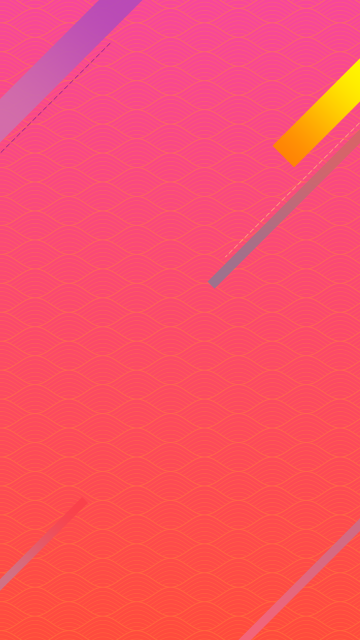
Give the GLSL for this background, as a Shadertoy shader.

```glsl
// Pink to orange backdrop with fine layered waves and diagonal ribbons.

const float TAU = 6.2831853;

// Antialiased coverage of the interval lo..hi
float span(float a, float lo, float hi, float soft) {
    return clamp(min(a - lo, hi - a) / soft + 0.5, 0.0, 1.0);
}

// Ribbon in diagonal coordinates: x runs across it, y along it
float ribbon(vec2 d, vec2 across, vec2 along, float soft) {
    return span(d.x, across.x, across.y, soft) * span(d.y, along.x, along.y, soft);
}

float dashes(vec2 d, float center, vec2 along, float soft) {
    float dash = smoothstep(0.1, 0.25, abs(fract(d.y * 34.0) - 0.5));
    return ribbon(d, center + vec2(-0.0012, 0.0012), along, soft) * mix(0.15, 1.0, dash);
}

// Upper edge of a wave row; odd rows are shifted by half a period
float crest(float row, float u) {
    return row - 0.5 + 0.5 * cos(TAU * (u + 0.5 * row));
}

// Overlapping wave scales, each filled with parallel arcs
float waves(vec2 p, float px) {
    const float rowHeight = 0.0402;
    float u = (p.x - 0.474) * 5.31;
    float v = (p.y - 1.031) / rowHeight;
    float row = ceil(v);
    if (crest(row, u) < v) row += 1.0;
    row -= 0.0;
    float depth = crest(row, u) - v;
    float rise = v - crest(row - 1.0, u);
    float slope = 0.67 * sin(TAU * u);
    float toDistance = rowHeight / sqrt(1.0 + slope * slope);
    float arc = abs(fract(depth * 3.5 + 0.5) - 0.5) / 3.5 * toDistance;
    float edge = min(depth, rise) * toDistance;
    float fine = clamp((0.0009 - arc) / px + 0.5, 0.0, 1.0);
    float bold = clamp((0.0014 - edge) / px + 0.5, 0.0, 1.0);
    return max(0.42 * fine, 0.6 * bold);
}

void mainImage(out vec4 fragColor, in vec2 fragCoord) {
    vec2 uv = fragCoord / iResolution.xy;
    vec2 p = uv * vec2(1.0, 16.0 / 9.0);
    float px = 1.0 / iResolution.x;
    float soft = 1.414 * px;
    float down = 16.0 / 9.0 - p.y;
    vec2 d = vec2(p.x + down, p.x - down);

    // Backdrop and waves
    vec3 color = mix(vec3(1.0, 0.295, 0.24), vec3(0.972, 0.28, 0.605), uv.y);
    color = mix(color, vec3(1.0, 0.52, 0.22), waves(p, px) * 0.8);

    // Violet ribbon, upper left
    vec3 violet = mix(vec3(0.81, 0.44, 0.68), vec3(0.70, 0.29, 0.73),
                      smoothstep(-0.35, 0.35, d.y));
    color = mix(color, violet, 0.9 * ribbon(d, vec2(0.275, 0.396), vec2(-1.0, 1.0), soft));
    color = mix(color, vec3(0.45, 0.08, 0.55),
                0.8 * dashes(d, 0.426, vec2(-1.0, 0.194), soft));

    // Slate ribbon, right
    vec3 slate = mix(vec3(0.58, 0.46, 0.57), vec3(0.83, 0.40, 0.40),
                     smoothstep(-0.2, 0.62, d.y));
    color = mix(color, slate, 0.9 * ribbon(d, vec2(1.359, 1.398), vec2(-0.206, 2.0), soft));
    color = mix(color, vec3(1.0, 0.80, 0.48),
                0.85 * dashes(d, 1.340, vec2(-0.088, 2.0), soft));

    // Golden bar
    vec3 gold = mix(vec3(1.0, 0.50, 0.02), vec3(1.0, 0.96, 0.0),
                    smoothstep(0.30, 0.84, d.y));
    color = mix(color, gold, ribbon(d, vec2(1.162, 1.282), vec2(0.352, 2.0), soft));

    // Fading ribbons in the lower corners
    vec3 leftTint = mix(vec3(0.80, 0.46, 0.55), vec3(0.98, 0.25, 0.29),
                        smoothstep(-1.62, -1.18, d.y));
    color = mix(color, leftTint, 0.9 * ribbon(d, vec2(1.609, 1.641), vec2(-3.0, -1.152), soft));
    vec3 rightTint = mix(vec3(0.95, 0.40, 0.50), vec3(0.80, 0.43, 0.54),
                         smoothstep(-1.12, -0.44, d.y));
    color = mix(color, rightTint, 0.9 * ribbon(d, vec2(2.440, 2.475), vec2(-3.0, 1.0), soft));

    fragColor = vec4(color, 1.0);
}
```
